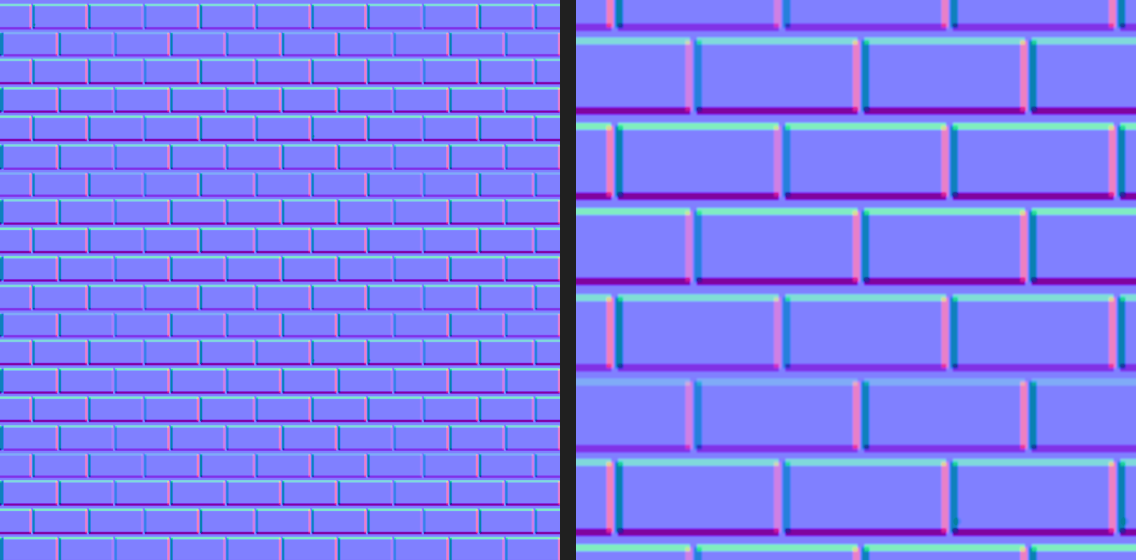
Left, the full canvas; right, a detail of the centre.
A WebGL 2 fragment shader for this texture map:

```glsl
#version 300 es
precision highp float;
// Tangent-space normal map of a running-bond brick wall with thin bevelled edges.

uniform vec2 u_resolution;
out vec4 fragColor;

// Bevel steepness and row shift, recurring every five courses or joints.
const float topSlope[5] = float[5](0.74, 0.34, 0.70, 0.87, 0.85);
const float bottomSlope[5] = float[5](0.62, 0.60, 0.97, 0.98, 0.97);
const float rowShift[5] = float[5](0.5, 0.5, -1.3, -0.8, -0.4);
const float rightSlope[5] = float[5](0.82, 0.86, 0.32, 0.90, 0.62);
const float leftSlope[5] = float[5](0.88, 0.92, 0.56, 0.94, 0.70);

float hash(vec2 p) {
  return fract(sin(dot(p, vec2(41.3, 289.1))) * 4375.85);
}

// Soft line around zero distance.
float line(float d, float blur) {
  return 1.0 - smoothstep(0.9 - 0.3 * blur, 2.5 + 0.3 * blur, abs(d));
}

void main() {
  // The canvas spans 768 units, measured from the top left.
  vec2 p = gl_FragCoord.xy / u_resolution;
  p = vec2(p.x, 1.0 - p.y) * 768.0;
  float blur = min(768.0 / u_resolution.y, 3.0);

  // Course of bricks.
  float row = floor((p.y - 2.6) / 38.53);
  int rowKind = (int(row) + 5) % 5;
  float top = 6.3 + row * 38.53 + rowShift[rowKind];
  float bottom = top + (rowKind == 1 ? 30.5 : 32.0);
  float onRow = step(0.0, row);
  bool odd = mod(row, 2.0) > 0.5;

  // Nearest upright joint; odd courses are offset by about half a brick.
  float firstJoint = odd ? 3.5 : 44.0;
  float joint = floor((p.x - firstJoint) / 76.55 + 0.5);
  int jointKind = (int(joint) + 5) % 5;
  float d = p.x - firstJoint - joint * 76.55;

  // Bevels along the top and bottom, interrupted by the joints.
  float brickSpan = smoothstep(0.6, 2.4, abs(d));
  vec2 slope = vec2(0.0);
  slope.y += topSlope[rowKind] * line(p.y - top, blur) * brickSpan;
  slope.y -= bottomSlope[rowKind] * line(p.y - bottom, blur) * brickSpan;

  // Bevels on both sides of the joint; the one at the canvas edge is wider.
  float sideSpan = smoothstep(top - 1.5, top + 1.0, p.y)
                 * (1.0 - smoothstep(bottom - 1.0, bottom + 1.5, p.y));
  bool edgeJoint = odd && joint < 0.5;
  float rightBevel = edgeJoint ? 0.0 : line(d + 2.1, blur);
  float leftBevel = line(edgeJoint ? max(p.x - 3.2, 0.0) : d - 2.1, blur);
  slope.x += rightSlope[jointKind] * rightBevel * sideSpan;
  slope.x -= leftSlope[jointKind] * leftBevel * sideSpan;

  // Rare chips near the lower left corner of a brick.
  float chipped = step(hash(vec2(joint, row)), 0.05);
  float chip = 1.0 - smoothstep(0.5, 2.5, length(vec2(d - 3.8, p.y - bottom + 5.0)));
  slope.x -= 0.35 * chip * chipped;

  // Unit normal, encoded as colour.
  slope *= onRow;
  slope *= min(1.0, 0.97 / max(length(slope), 0.001));
  vec3 normal = vec3(slope, sqrt(1.0 - dot(slope, slope)));
  fragColor = vec4(0.5 + 0.5 * normal, 1.0);
}
```
